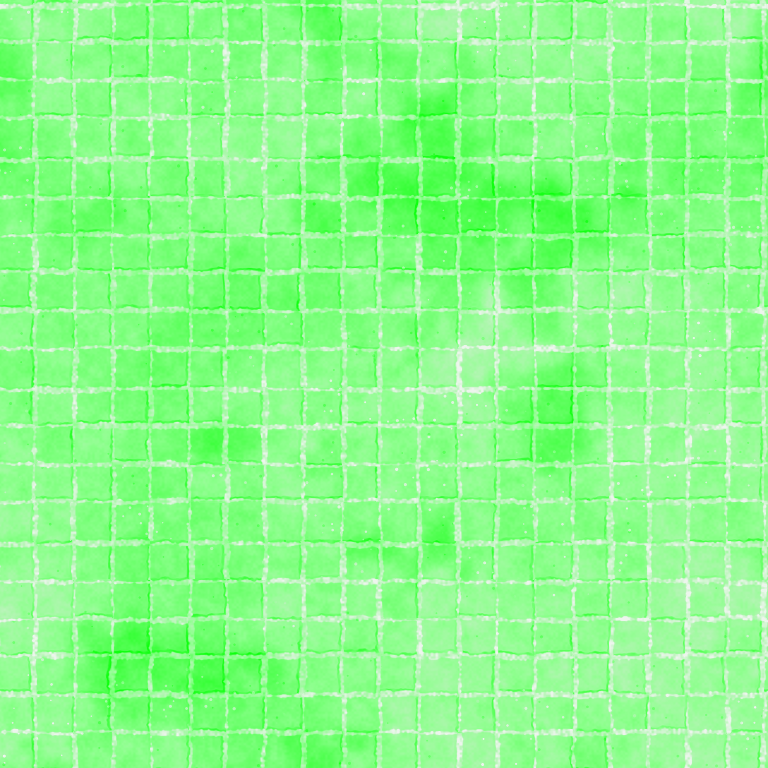
Give the GLSL for this texture, as a three.js fragment shader.

```glsl
// Worn green mosaic: 20 x 20 small square tiles with rough pale joints.
// Joints are jittered grid lines; wrapped noise adds clouds, stains and grain,
// cellular dots add chips, and one tone value is turned into the final green.
#define TILES 20.0         // tiles across and down
#define LAYOUT 10.0        // tiles after which the joint layout repeats
#define GRID_OFFSET 0.09   // grid shift, in tiles
#define JOINT_THIN 0.022   // half widths of joints, in tiles
#define JOINT_WIDE 0.080
#define TILE_TONE 0.535
#define JOINT_TONE 0.77
#define SHADOW 0.30
#define STAIN 0.21
#define GRAIN 0.11
#define CHIP_CELLS 96.0

varying vec2 vUv;

float hash(vec2 p) {
  vec3 a = fract(p.xyx * 0.1031);
  a += dot(a, a.yzx + 33.33);
  return fract((a.x + a.y) * a.z);
}

// Value noise with n whole cells across the canvas, so it wraps
float noise(vec2 uv, float n) {
  vec2 p = uv * n;
  vec2 i = floor(p);
  vec2 f = fract(p);
  f = f * f * (3.0 - 2.0 * f);
  vec2 a = mod(i, n) + n;
  vec2 b = mod(i + 1.0, n) + n;
  return mix(mix(hash(a), hash(vec2(b.x, a.y)), f.x),
             mix(hash(vec2(a.x, b.y)), hash(b), f.x), f.y);
}

float clouds(vec2 uv, float n) {
  float sum = 0.0;
  float weight = 0.5;
  for (int i = 0; i < 4; i++) {
    sum += weight * noise(uv, n);
    n *= 2.0;
    weight *= 0.5;
  }
  return sum / 0.9375;
}

// Nearest joint segment: signed distance, half width, random strength
vec3 joint(float across, float along, float seed) {
  float line = floor(across + 0.5);
  vec2 id = mod(vec2(line, floor(along)), LAYOUT) + seed;
  float shift = 0.13 * (hash(vec2(id.x, seed + 57.0)) - 0.5)
              + 0.07 * (hash(id) - 0.5);
  float halfWidth = mix(JOINT_THIN, JOINT_WIDE, hash(id + 31.0));
  return vec3(across - line - shift, halfWidth, hash(id + 73.0));
}

float jointMask(vec3 j, float rough) {
  float edge = j.y + rough;
  float cover = 1.0 - smoothstep(edge - 0.025, edge + 0.025, abs(j.x));
  return cover * mix(0.65, 1.0, j.z);
}

// Dark line along one side of a joint
float jointShadow(vec3 j, float side, float rough) {
  float d = abs(j.x * side - j.y - 0.025 - rough);
  return (1.0 - smoothstep(0.01, 0.055, d)) * smoothstep(0.15, 0.95, 1.0 - j.z);
}

// Sparse round dots, one at most in each cell
float chips(vec2 uv, float seed, float share) {
  vec2 p = uv * CHIP_CELLS;
  vec2 id = mod(floor(p), CHIP_CELLS) + seed;
  vec2 centre = 0.25 + 0.5 * vec2(hash(id), hash(id + 17.0));
  float radius = mix(0.08, 0.2, hash(id + 41.0));
  float dot1 = 1.0 - smoothstep(radius - 0.07, radius + 0.07, length(fract(p) - centre));
  return dot1 * step(1.0 - share, hash(id + 89.0));
}

vec3 greenRamp(float tone) {
  float green = 1.0 - 0.04 * smoothstep(0.53, 0.73, tone);
  return vec3(tone, green, tone);
}

void main() {
  vec2 uv = vUv;
  float fine = noise(uv, 320.0) - 0.5;
  float coarse = noise(uv, 160.0) - 0.5;

  // Joint grid with a slight wobble
  vec2 wobble = vec2(noise(uv, 50.0), noise(uv, 60.0)) - 0.5;
  vec2 grid = uv * TILES + GRID_OFFSET + 0.06 * wobble;
  vec3 upright = joint(grid.x, grid.y, 3.0);
  vec3 level = joint(grid.y, grid.x, 211.0);
  float rough = 0.045 * coarse + 0.03 * fine;
  float grout = max(jointMask(upright, rough), jointMask(level, rough));
  float shadow = max(jointShadow(upright, -1.0, rough), jointShadow(level, 1.0, rough));

  // Tile faces: broad clouds, stains, tile to tile change, grain
  float cloud = clouds(uv, 5.0) - 0.5;
  float stain = smoothstep(0.56, 0.82, 0.75 * noise(uv, 7.0) + 0.25 * noise(uv, 28.0));
  vec2 tileId = mod(floor(grid), TILES);
  float tone = TILE_TONE + 0.38 * cloud + 0.07 * (hash(tileId + 400.0) - 0.5);
  tone += GRAIN * (0.5 * fine + 0.5 * coarse) + 0.10 * (noise(uv, 64.0) - 0.5);
  tone -= STAIN * stain;

  // Pale and dark chips, gathered in patches
  float patchy = smoothstep(0.45, 0.75, noise(uv, 11.0));
  tone += 0.3 * patchy * chips(uv, 500.0, 0.12);
  tone -= 0.16 * chips(uv, 700.0, 0.03);

  // Edge shadow, then joints with their own grain
  tone -= SHADOW * shadow * (0.7 + coarse);
  float groutTone = JOINT_TONE + 0.35 * cloud + 0.3 * fine + 0.2 * coarse - 0.15 * stain;
  tone = mix(tone, groutTone, grout);
  gl_FragColor = vec4(greenRamp(clamp(tone, 0.06, 0.93)), 1.0);
}
```
